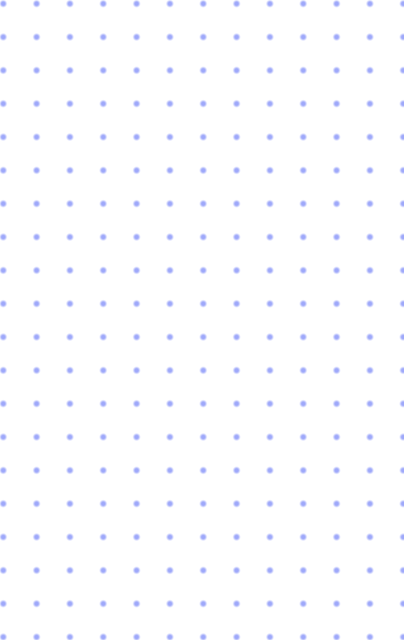
A Shadertoy shader for this pattern:

```glsl
#define ROWS 19.2                       // grid cells per canvas height
#define FIRST_DOT vec2(0.098, 0.111)    // first dot from the top left, in cells
#define CORE_RADIUS 0.036               // full-strength centre, in cells
#define EDGE_RADIUS 0.135               // where the dot fades out, in cells
#define PAPER vec3(1.0)
#define INK vec3(0.62, 0.66, 0.98)

// Coverage of a soft round dot, never sharper than one pixel
float softDot(vec2 offset, float pixel) {
    float middle = 0.5 * (CORE_RADIUS + EDGE_RADIUS);
    float halfBlur = max(0.5 * (EDGE_RADIUS - CORE_RADIUS), 0.5 * pixel);
    return 1.0 - smoothstep(middle - halfBlur, middle + halfBlur, length(offset));
}

void mainImage(out vec4 fragColor, in vec2 fragCoord) {
    // Square cells measured from the top left corner
    float pixel = ROWS / iResolution.y;
    vec2 grid = vec2(fragCoord.x, iResolution.y - fragCoord.y) * pixel;

    // Offset from the nearest dot centre
    vec2 offset = fract(grid - FIRST_DOT + 0.5) - 0.5;

    fragColor = vec4(mix(PAPER, INK, softDot(offset, pixel)), 1.0);
}
```
